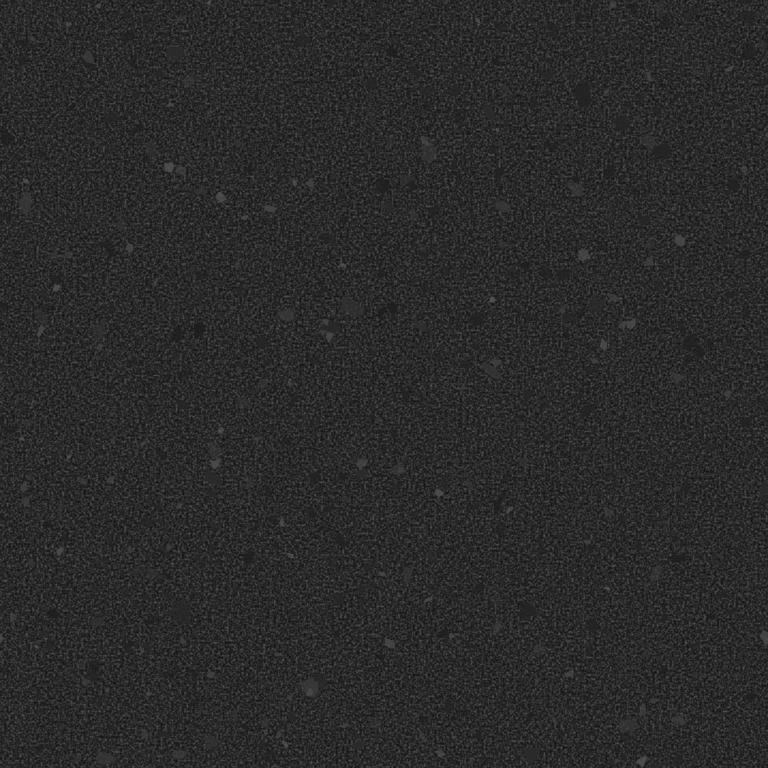
Write a Shadertoy shader that draws this texture.

```glsl
// Dark asphalt: fine charcoal grain with scattered angular dark and pale chips, tiling.

const float BASE_GREY      = 0.161;
const float GRAIN_CONTRAST = 0.185;
const float GRAIN_SKEW     = 0.6;    // lengthens the pale tail
const float FINE_CELLS     = 359.0;  // repeats per canvas, whole numbers
const float COARSE_CELLS   = 211.0;
const float BROAD_CELLS    = 23.0;
const float BROAD_CONTRAST = 0.010;
const float DARKEST        = 0.085;
const float LIGHTEST       = 0.29;
const float EDGE_SOFTNESS  = 0.0010;
const int   CHIP_SIDES     = 6;
const float TAU            = 6.2831853;

// Integer hash of a cell and a seed, giving 0..1
float hash(vec2 cell, float seed) {
    uvec3 q = uvec3(ivec3(cell.x, cell.y, seed));
    uint h = q.x * 1597334677u ^ q.y * 3812015801u ^ q.z * 2798796415u;
    h = (h ^ (h >> 16)) * 2146121005u;
    h = (h ^ (h >> 15)) * 2221713035u;
    h ^= h >> 16;
    return float(h >> 8) / 16777216.0;
}

// Slope at a lattice corner, wrapped to the period
float cornerSlope(vec2 cell, vec2 offset, float period, float seed) {
    float angle = TAU * hash(mod(cell, period), seed);
    return dot(vec2(cos(angle), sin(angle)), offset);
}

// Gradient noise that wraps over the canvas
float gradientNoise(vec2 uv, float period, float seed) {
    vec2 p = uv * period;
    vec2 i = floor(p);
    vec2 f = p - i;
    vec2 w = f * f * f * (f * (f * 6.0 - 15.0) + 10.0);
    vec2 e = vec2(0.0, 1.0);
    float low  = mix(cornerSlope(i, f, period, seed),
                     cornerSlope(i + e.yx, f - e.yx, period, seed), w.x);
    float high = mix(cornerSlope(i + e.xy, f - e.xy, period, seed),
                     cornerSlope(i + e.yy, f - e.yy, period, seed), w.x);
    return mix(low, high, w.y);
}

// Approximate distance to a random, stretched convex polygon
float chipDistance(vec2 p, float radius, vec2 id, float seed) {
    float turn = TAU * hash(id, seed + 5.0);
    float c = cos(turn), s = sin(turn);
    p = mat2(c, -s, s, c) * p;
    p.y *= mix(1.0, 2.0, hash(id, seed + 6.0));
    float d = -radius;
    for (int k = 0; k < CHIP_SIDES; k++) {
        float side = float(k);
        float angle = TAU * (side + 0.6 * hash(id, seed + 10.0 + side)) / float(CHIP_SIDES);
        float reach = radius * mix(0.5, 1.2, hash(id, seed + 20.0 + side));
        d = max(d, dot(p, vec2(cos(angle), sin(angle))) - reach);
    }
    return d;
}

// Lays one layer of chips over a grey value; ranges hold smallest and largest
float addChips(float grey, vec2 uv, float cells, float density,
               vec2 radii, vec2 greys, vec2 opacities, float seed) {
    vec2 home = floor(uv * cells);
    float soft = max(EDGE_SOFTNESS, 0.5 / iResolution.y);
    for (int y = -1; y <= 1; y++) {
        for (int x = -1; x <= 1; x++) {
            vec2 cell = home + vec2(x, y);
            vec2 id = mod(cell, cells);
            if (hash(id, seed) > density) continue;
            vec2 centre = (cell + vec2(hash(id, seed + 1.0), hash(id, seed + 2.0))) / cells;
            float size = hash(id, seed + 3.0);
            float radius = mix(radii.x, radii.y, size * size);
            float d = chipDistance(uv - centre, radius, id, seed);
            float cover = 1.0 - smoothstep(-soft, soft, d);
            float chipGrey = mix(greys.x, greys.y, hash(id, seed + 4.0));
            float opacity = mix(opacities.x, opacities.y, hash(id, seed + 7.0));
            grey = mix(grey, chipGrey, cover * opacity);
        }
    }
    return grey;
}

void mainImage(out vec4 fragColor, in vec2 fragCoord) {
    vec2 uv = fragCoord / iResolution.xy;

    // Fine grain
    float grain = 0.85 * gradientNoise(uv, FINE_CELLS, 1.0)
                + 0.5 * gradientNoise(uv, COARSE_CELLS, 2.0);
    grain += GRAIN_SKEW * grain * grain;
    float broad = gradientNoise(uv, BROAD_CELLS, 3.0);
    float grey = BASE_GREY + GRAIN_CONTRAST * grain + BROAD_CONTRAST * broad;
    grey = clamp(grey, DARKEST, LIGHTEST);

    // Dark chips, small then large
    grey = addChips(grey, uv, 40.0, 0.40, vec2(0.003, 0.010),
                    vec2(0.11, 0.15), vec2(0.5, 0.9), 100.0);
    grey = addChips(grey, uv, 14.0, 0.20, vec2(0.009, 0.021),
                    vec2(0.12, 0.17), vec2(0.75, 0.97), 200.0);

    // Pale chips, faint patches then bright flecks
    grey = addChips(grey, uv, 22.0, 0.20, vec2(0.005, 0.015),
                    vec2(0.18, 0.24), vec2(0.4, 0.8), 300.0);
    grey = addChips(grey, uv, 26.0, 0.17, vec2(0.004, 0.009),
                    vec2(0.23, 0.34), vec2(0.6, 0.95), 400.0);

    fragColor = vec4(vec3(grey), 1.0);
}
```
